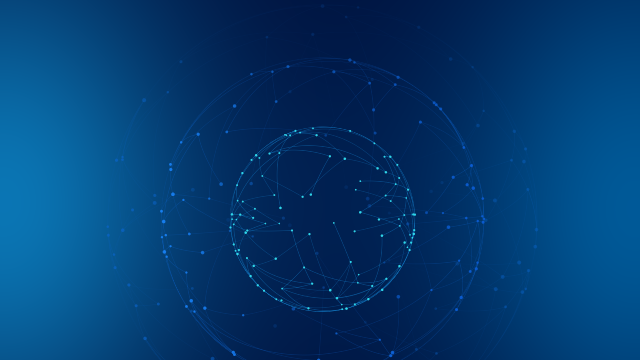
A WebGL 2 fragment shader for this background:

```glsl
#version 300 es
precision highp float;

uniform vec2 u_resolution;
out vec4 fragColor;

float hash(vec2 p) {
    vec3 q = fract(vec3(p.xyx) * 0.1031);
    q += dot(q, q.yzx + 33.33);
    return fract((q.x + q.y) * q.z);
}

// Jittered spiral point on a unit sphere, crowded towards the rim and its sides
vec3 node(int i, int count, float seed) {
    float k = float(i);
    float h = 1.0 - 2.0 * (k + hash(vec2(k, seed))) / float(count);
    float z = sign(h) * pow(abs(h), 1.5);
    float a = k * 2.39996 + seed + 0.8 * hash(vec2(seed + 7.0, k));
    a -= 0.25 * sin(2.0 * a);
    return vec3(sqrt(1.0 - z * z) * vec2(cos(a), sin(a)), z);
}

float stroke(float dist, float halfWidth, float pixel) {
    return clamp((halfWidth - dist) / pixel + 0.5, 0.0, 1.0);
}

// Great-circle arc from a to b, measured on the screen plane
float arc(vec3 p, vec3 a, vec3 b, float halfWidth, float pixel) {
    vec3 n = normalize(cross(a, b));
    vec3 middle = normalize(a + b);
    vec2 slope = n.xy - n.z * p.xy / p.z;
    float dist = abs(dot(p, n)) / max(length(slope), 0.001);
    return stroke(dist, halfWidth, pixel) * step(dot(a, middle), dot(p, middle));
}

// Transparent globe network: x holds the lines, y the dots
vec2 network(vec2 p, float radius, int count, float dotSize, float seed) {
    vec2 q = p / radius;
    float r = length(q);
    if (r > 1.04) return vec2(0.0);
    float pixel = 1.0 / (u_resolution.y * radius);
    float width = 0.0006 / radius;
    float z = sqrt(max(1.0 - r * r, 0.0004));
    float inside = stroke(r, 1.0, pixel);
    float lines = 0.5 * stroke(abs(r - 0.997), width, pixel);
    float dots = 0.0;
    for (int i = 0; i < count; i++) {
        vec3 a = node(i, count, seed);
        float size = dotSize / radius * mix(0.65, 1.15, hash(vec2(float(i), seed + 3.0)));
        dots = max(dots, stroke(length(q - a.xy), size, pixel));
        for (int k = 0; k < 2; k++) {
            int j = i + (k == 0 ? 8 : 13);
            if (j >= count || hash(vec2(float(i), float(j) + seed)) < 0.2) continue;
            vec3 b = node(j, count, seed);
            float front = arc(vec3(q, z), a, b, width, pixel);
            float back = arc(vec3(q, -z), a, b, width, pixel);
            lines += inside * max(front, 0.7 * back);
        }
    }
    return vec2(min(lines, 1.5), dots);
}

// Soft elliptical light
float glow(vec2 p, vec2 spread) {
    p /= spread;
    return exp(-dot(p, p));
}

void main() {
    vec2 uv = gl_FragCoord.xy / u_resolution.y;
    float aspect = u_resolution.x / u_resolution.y;

    // Navy field lit from the left and right edges
    vec3 color = mix(vec3(0.0, 0.06, 0.23), vec3(0.0, 0.095, 0.28),
                     glow(uv - vec2(0.5 * aspect, 0.42), vec2(0.8, 0.5)));
    color += vec3(0.04, 0.39, 0.46) * glow(uv - vec2(0.0, 0.44), vec2(0.52, 0.72));
    color += vec3(0.0, 0.28, 0.35) * glow(uv - vec2(aspect, 0.42), vec2(0.5, 0.75));

    // Three concentric globes, faintest outside
    vec2 p = uv - vec2(0.5 * aspect + 0.007, 0.391);
    float side = smoothstep(0.6, -0.6, p.x);
    float low = smoothstep(0.62, 0.1, p.y);

    vec2 outer = network(p, 0.597, 76, 0.0048, 41.0);
    float outerFade = mix(0.25, 1.0, smoothstep(0.25, 0.58, length(p))) * mix(0.3, 1.0, low);
    color = mix(color, vec3(0.03, 0.38, 0.78), 0.14 * outer.x * outerFade);
    color = mix(color, vec3(0.04, 0.4, 0.82), mix(0.4, 0.6, side) * outer.y * outerFade);

    vec2 middle = network(p, 0.449, 84, 0.0044, 17.0);
    float middleFade = mix(0.3, 1.0, smoothstep(0.15, 0.43, length(p))) * mix(0.5, 1.0, low);
    color = mix(color, vec3(0.05, 0.42, 0.88), 0.3 * middle.x * middleFade);
    color = mix(color, mix(vec3(0.04, 0.36, 0.85), vec3(0.1, 0.53, 1.0), side),
                0.85 * middle.y * middleFade);

    vec2 inner = network(p, 0.257, 100, 0.0031, 5.0);
    color = mix(color, vec3(0.08, 0.56, 0.88), 0.42 * inner.x);
    color = mix(color, vec3(0.2, 0.9, 0.96), 0.9 * inner.y);

    fragColor = vec4(color, 1.0);
}
```
